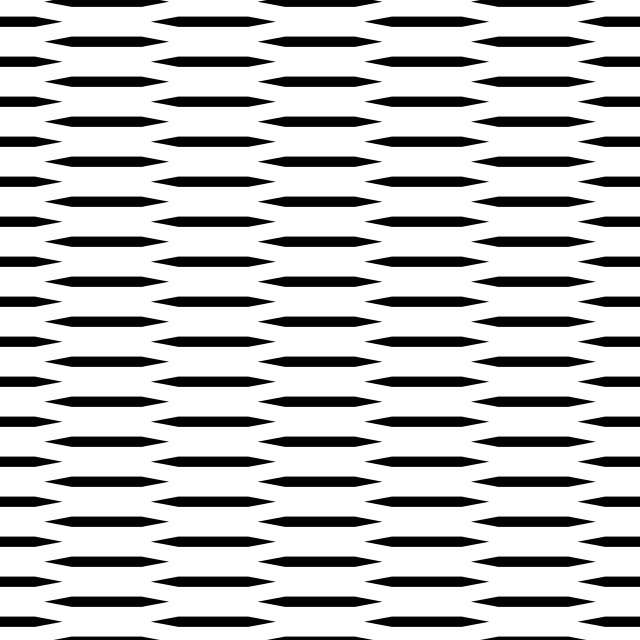
Reproduce this pattern procedurally as a Shadertoy shader.

```glsl
// Rows of long, pointed black bars on white, staggered like brickwork.
// Two interleaved grids of one bar are folded by fract; each bar is a
// tapered half-height profile, smoothed by its coverage of the pixel.

#define REPEATS vec2(3.0, 16.0)     // whole repeats across and down
#define HALF_LENGTH 0.0977          // bar centre to tip, canvas units
#define HALF_FLAT 0.0547            // bar centre to start of the taper
#define HALF_HEIGHT 0.00805         // half thickness of the flat part
#define ROW_SHIFT -0.0027           // vertical offset of the rows
#define INK vec3(0.006)
#define PAPER vec3(1.0)

// Offset from the nearest bar centre, in canvas units
vec2 nearestBar(vec2 uv, vec2 stagger) {
    return (fract(uv * REPEATS - stagger) - 0.5) / REPEATS;
}

// Fraction of a pixel of the given height that the bar covers
float barCoverage(vec2 p, float pixel) {
    float taper = (HALF_LENGTH - abs(p.x)) / (HALF_LENGTH - HALF_FLAT);
    float halfHeight = HALF_HEIGHT * clamp(taper, 0.0, 1.0);
    float top = min(p.y + 0.5 * pixel, halfHeight);
    float bottom = max(p.y - 0.5 * pixel, -halfHeight);
    return clamp((top - bottom) / pixel, 0.0, 1.0);
}

void mainImage(out vec4 fragColor, in vec2 fragCoord) {
    vec2 uv = fragCoord / iResolution.xy - vec2(0.0, ROW_SHIFT);
    float pixel = 1.0 / iResolution.y;

    // The second grid sits half a repeat over and half a repeat up
    float ink = 0.0;
    for (int i = 0; i < 2; i++) {
        vec2 stagger = vec2(0.0, 0.5) + 0.5 * float(i);
        ink += barCoverage(nearestBar(uv, stagger), pixel);
    }

    fragColor = vec4(mix(PAPER, INK, clamp(ink, 0.0, 1.0)), 1.0);
}
```
